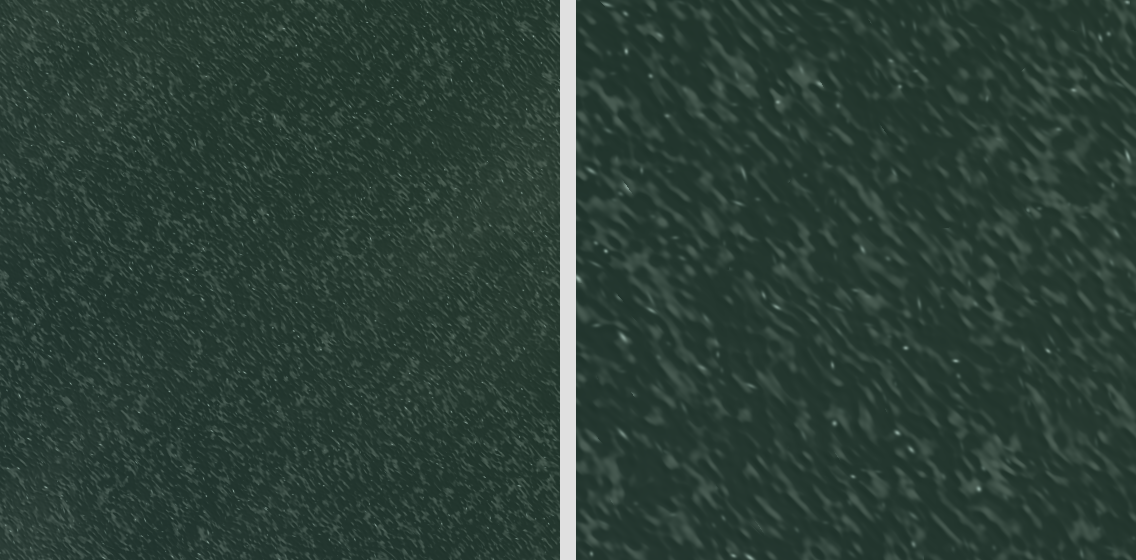
Left, the full canvas; right, a detail of the centre.
Give the GLSL for this texture, as a Shadertoy shader.

```glsl
// Dark green water from above: fine slanted ripples, sparse glints and pale wind bands.

const vec3 DEEP_BLUE  = vec3(0.132, 0.206, 0.182);
const vec3 DEEP_GREEN = vec3(0.136, 0.212, 0.174);
const vec3 CREST_GAIN = vec3(0.150, 0.150, 0.144);
const vec3 HAZE_GAIN  = vec3(0.036, 0.032, 0.030);
const vec3 GLINT      = vec3(0.64, 0.74, 0.70);

const float RIPPLE_ANGLE = -0.80;             // radians, crests fall to the right
const float TRAIL_ANGLE  = -0.97;             // radians, rows of crests
const float BAND_ANGLE   = 0.61;              // radians, wind bands rise to the right
const float BAND_PERIOD  = 0.72;
const float BAND_SHIFT   = 0.05;
const vec2  RIPPLE_FREQ  = vec2(112.0, 255.0); // along, across the crests
const vec2  DETAIL_FREQ  = vec2(190.0, 340.0);
const vec2  TRAIL_FREQ   = vec2(20.0, 85.0);
const vec2  GLINT_GRID   = vec2(62.0, 84.0);
const float GLINT_SHARE  = 0.40;
const float GLINT_WIDTH  = 0.0012;

float hash(vec2 p) {
    return fract(sin(dot(p, vec2(127.1, 311.7))) * 43758.5453);
}

float noise(vec2 p) {
    vec2 i = floor(p);
    vec2 f = fract(p);
    f = f * f * (3.0 - 2.0 * f);
    float low  = mix(hash(i), hash(i + vec2(1.0, 0.0)), f.x);
    float high = mix(hash(i + vec2(0.0, 1.0)), hash(i + vec2(1.0, 1.0)), f.x);
    return mix(low, high, f.y);
}

float fbm(vec2 p) {
    float sum = 0.0;
    float weight = 0.53;
    for (int i = 0; i < 4; i++) {
        sum += weight * noise(p);
        p = p * 2.03 + 17.3;
        weight *= 0.5;
    }
    return sum;
}

// Coordinates along and across a direction
vec2 alignTo(vec2 p, float angle) {
    vec2 along = vec2(cos(angle), sin(angle));
    return vec2(dot(p, along), dot(p, vec2(-along.y, along.x)));
}

float rippleHeight(vec2 p) {
    return 0.7 * noise(p * RIPPLE_FREQ) + 0.3 * noise(p * DETAIL_FREQ + 41.0);
}

// Pale bands, strongest towards the sides
float windHaze(vec2 uv) {
    vec2 b = alignTo(uv, BAND_ANGLE);
    float wave = 0.5 + 0.5 * cos(6.2832 * (b.y + BAND_SHIFT) / BAND_PERIOD);
    float sides = mix(0.4, 1.0, smoothstep(0.1, 0.5, abs(uv.x - 0.5)));
    float streaks = fbm(b * vec2(3.0, 9.0) + 5.0);
    return clamp(wave * sides * smoothstep(0.2, 0.75, streaks) * 1.2, 0.0, 1.0);
}

// Short bright dashes scattered one per grid cell
float glints(vec2 p, float density, float pixel) {
    vec2 cell = floor(p * GLINT_GRID);
    float light = 0.0;
    for (int y = -1; y <= 1; y++) {
        for (int x = -1; x <= 1; x++) {
            vec2 id = cell + vec2(x, y);
            vec2 jitter = vec2(hash(id + 3.7), hash(id + 8.1));
            vec2 d = p - (id + jitter) / GLINT_GRID;
            float size = hash(id + 21.9);
            d.y += d.x * (hash(id + 5.3) - 0.5) * 0.9;
            float width = max(GLINT_WIDTH, 0.55 * pixel);
            vec2 q = d / vec2(mix(0.0014, 0.0038, size * size), width);
            float present = step(hash(id + 13.3), GLINT_SHARE * density);
            float power = mix(0.14, 0.85, pow(hash(id + 31.1), 4.0));
            light = max(light, present * power * exp(-dot(q, q)));
        }
    }
    return light;
}

void mainImage(out vec4 fragColor, in vec2 fragCoord) {
    vec2 uv = fragCoord / iResolution.y;
    float pixel = 1.0 / iResolution.y;

    // Ripple frame, gently bent so that crests wander
    vec2 bend = vec2(noise(uv * 30.0), noise(uv * 30.0 + 63.0)) - 0.5;
    vec2 bent = uv + bend * 0.006;
    vec2 p = alignTo(bent, RIPPLE_ANGLE);

    float haze = windHaze(uv);
    float trail = noise(alignTo(bent, TRAIL_ANGLE) * TRAIL_FREQ + 90.0);
    float height = rippleHeight(p);
    float relief = height - rippleHeight(p + vec2(0.0, 0.0026));

    // Water body and haze
    float greenness = smoothstep(0.2, 1.6, uv.x + uv.y);
    vec3 color = mix(DEEP_BLUE, DEEP_GREEN, greenness);
    color += HAZE_GAIN * haze;

    // Crests and their shaded sides
    float crest = smoothstep(0.44, 0.98, height + 0.20 * (trail - 0.5));
    color += CREST_GAIN * crest * mix(1.0, 0.8, haze);
    color += relief * mix(0.022, 0.065, haze);

    // Glints
    float density = mix(0.35, 1.6, trail) * mix(1.0, 0.7, haze);
    color = mix(color, GLINT, glints(p, density, pixel));

    fragColor = vec4(clamp(color, 0.0, 1.0), 1.0);
}
```
